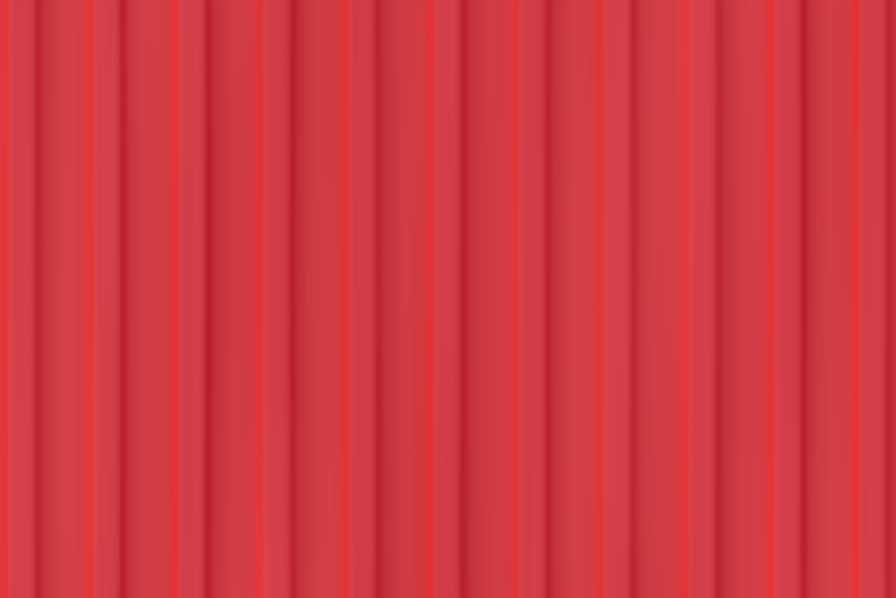
Write a Shadertoy shader that draws this texture.

```glsl
const float RIBS = 10.53;          // repeats across the canvas
const float PHASE = 0.231;         // shift of the first rib, in repeats
const float EDGE_POS = 0.290;      // lit fold, within one repeat
const float GROOVE_POS = 0.674;    // dark fold, within one repeat
const float EDGE_WIDTH = 0.042;
const float GROOVE_WIDTH = 0.046;
const float SHADE_REACH = 0.32;    // shadow fading to the right of the groove
const float WANDER = 0.004;        // sideways drift of the folds
const float STREAK_AMOUNT = 0.006;
const float TONE_AMOUNT = 0.010;   // broad change of brightness

const vec3 PANEL_RED = vec3(0.824, 0.236, 0.268);
const vec3 RIB_RED = vec3(0.826, 0.240, 0.282);
const vec3 SHADE_RED = vec3(0.768, 0.205, 0.245);
const vec3 GROOVE_RED = vec3(0.735, 0.115, 0.165);
const vec3 EDGE_RED = vec3(0.910, 0.195, 0.195);
const vec3 SHEEN_RED = vec3(0.875, 0.275, 0.300);

float hash(float n) {
    return fract(sin(n * 12.9898 + 4.137) * 43758.5453);
}

// Soft line profile: 1 at the centre, falling off smoothly
float softLine(float offset, float width) {
    float t = offset / width;
    return exp(-t * t);
}

// Fine vertical brush marks that drift slowly along their length
float streaks(vec2 p) {
    float sum = 0.0;
    float frequency = 90.0;
    float weight = 0.5;
    for (int i = 0; i < 4; i++) {
        float bend = sin(p.y * (2.0 + float(i)) + float(i) * 1.7);
        sum += weight * sin(p.x * frequency + bend * 0.9 + 2.1 * float(i));
        frequency *= 1.83;
        weight *= 0.75;
    }
    return sum;
}

// Slow change of brightness over the whole sheet
float broadTone(vec2 p) {
    return 0.6 * sin(p.x * 9.0 + 1.3 * sin(p.y * 2.5)) + 0.4 * sin(p.x * 21.0 - p.y * 3.0 + 1.0);
}

void mainImage(out vec4 fragColor, in vec2 fragCoord) {
    vec2 p = fragCoord / iResolution.xy;
    float across = p.x * RIBS + PHASE;
    float rib = floor(across);
    float u = fract(across);

    // Each rib has its own drift and fold strength
    float seed = hash(rib);
    float drift = WANDER * sin(p.y * 4.0 + seed * 6.283);
    float edgeStrength = mix(0.75, 1.0, hash(rib + 17.0));
    edgeStrength *= 0.94 + 0.06 * sin(p.y * 7.0 + seed * 9.0);
    float grooveStrength = mix(0.75, 1.0, hash(rib + 41.0));
    float shadeStrength = mix(0.8, 1.0, hash(rib + 73.0));

    float fromEdge = u - EDGE_POS - drift;
    float fromGroove = u - GROOVE_POS - drift;

    // Flat faces: raised rib between the folds, panel elsewhere
    float onRib = smoothstep(-0.02, 0.03, fromEdge) * (1.0 - smoothstep(-0.06, 0.02, fromGroove));
    vec3 color = mix(PANEL_RED, RIB_RED, onRib);

    // Shadow: gentle before the groove, long and fading after it
    float before = smoothstep(-0.13, 0.0, fromGroove);
    float after = 1.0 - smoothstep(0.07, SHADE_REACH, fromGroove);
    float shade = fromGroove < 0.0 ? before : after;
    color = mix(color, SHADE_RED, shade * shadeStrength);

    // Dark fold, sharper on its left flank
    float grooveWidth = GROOVE_WIDTH * mix(0.9, 1.35, smoothstep(-0.02, 0.02, fromGroove));
    color = mix(color, GROOVE_RED, softLine(fromGroove, grooveWidth) * grooveStrength);

    // Warm glow leading into the lit fold, pale sheen on its right flank
    color = mix(color, EDGE_RED, 0.22 * softLine(fromEdge + 0.05, 0.07));
    color = mix(color, SHEEN_RED, 0.5 * softLine(fromEdge - 0.055, 0.035));
    color = mix(color, EDGE_RED, softLine(fromEdge, EDGE_WIDTH) * edgeStrength);

    // Brushed finish and uneven tone
    color += STREAK_AMOUNT * streaks(p) + TONE_AMOUNT * broadTone(p);
    fragColor = vec4(clamp(color, 0.0, 1.0), 1.0);
}
```
